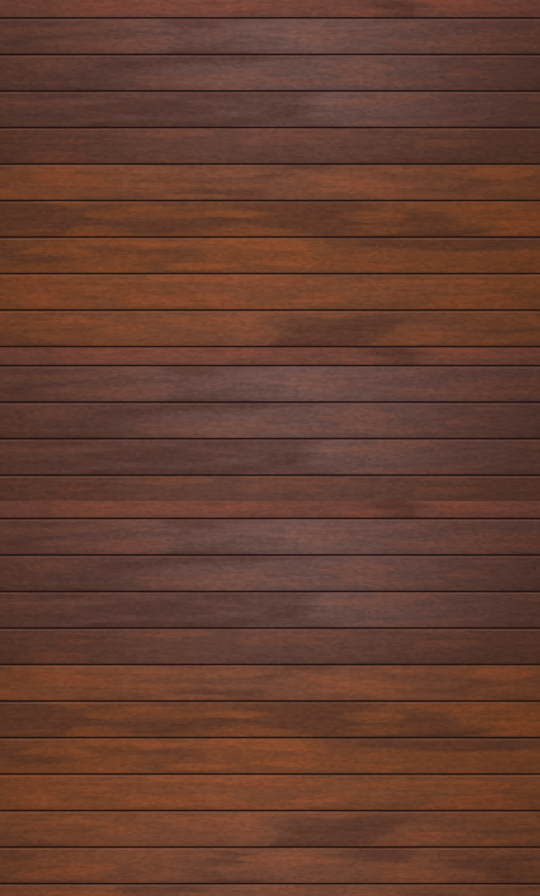
Reproduce this texture procedurally as a WebGL 1 fragment shader.

```glsl
precision highp float;
// Stained hardwood cladding: horizontal boards with dark grooves, laid in three stacked panels.
uniform vec2 u_resolution;

// Lengths are fractions of the canvas height, measured downward from the top.
const float PANEL_TWO = 0.3880;
const float PANEL_THREE = 0.5586;
const float FIRST_GROOVE = 0.0199;
const float PITCH = 0.04076;
const float GROOVE_HALF = 0.0008;

const vec3 UMBER = vec3(0.350, 0.218, 0.182);
const vec3 AMBER = vec3(0.480, 0.268, 0.152);
const vec3 RUSSET = vec3(0.445, 0.262, 0.215);
const vec3 SHEEN = vec3(0.418, 0.302, 0.284);
const vec3 STAIN = vec3(0.295, 0.185, 0.155);
const vec3 GROOVE = vec3(0.130, 0.072, 0.060);
const vec3 BEVEL = vec3(0.520, 0.375, 0.340);

float hash(vec2 p) {
  return fract(sin(dot(p, vec2(12.99, 78.23))) * 4375.85);
}

// Smooth cellular noise: blends the values of jittered cell points by distance.
float cells(vec2 p, float sharpness) {
  vec2 id = floor(p);
  vec2 f = fract(p);
  float total = 0.0;
  float weights = 0.0;
  for (int j = -1; j <= 1; j++) {
    for (int i = -1; i <= 1; i++) {
      vec2 o = vec2(float(i), float(j));
      vec2 jitter = vec2(hash(id + o), hash(id + o + 31.7));
      vec2 r = o + jitter - f;
      float w = exp(-sharpness * dot(r, r));
      total += w * hash(id + o + 67.3);
      weights += w;
    }
  }
  return total / weights;
}

// Base hue drifts from umber to amber down each panel; the first strip is russet.
vec3 boardColor(float board, float across) {
  float warmth = smoothstep(2.8, 6.0, board);
  warmth *= 1.0 - 0.25 * smoothstep(7.0, 9.5, board);
  vec3 color = mix(UMBER, AMBER, warmth);
  float center = (across - 0.53) / 0.36;
  float glow = exp(-center * center);
  color = mix(color, SHEEN, glow * mix(0.92, 0.14, warmth));
  color = mix(color, RUSSET, 0.85 * (1.0 - step(0.5, board)));
  return color * (0.97 + 0.06 * hash(vec2(board, 5.0)));
}

// Long blotches that differ from board to board; the fourth board is the darkest.
vec3 addStains(vec3 color, float x, float v, float board) {
  float blotch = cells(vec2(x * 9.0 + board * 3.7, board * 5.3 + v * 0.9), 7.0);
  float streak = cells(vec2(x * 16.0 + board * 8.1, board * 7.9 + v * 5.0), 7.0);
  float dark = smoothstep(0.48, 0.82, 0.65 * blotch + 0.35 * streak);
  float light = smoothstep(0.45, 0.18, 0.4 * blotch + 0.6 * streak);
  float fourth = 1.0 - smoothstep(0.4, 0.6, abs(board - 4.0));
  color = mix(color, STAIN, max(0.55 * dark, fourth * (0.35 + 0.3 * blotch)));
  return color * (1.0 + vec3(0.11, 0.05, 0.0) * light);
}

// Fine fibres and short pores running along the boards.
float grain(float x, float t) {
  float fibre = cells(vec2(x * 24.0, t * 330.0), 8.0);
  float pore = cells(vec2(x * 190.0, t * 430.0), 12.0);
  float wave = sin(t * 760.0 + 2.0 * sin(x * 13.0) + sin(x * 31.0));
  return 0.075 * (fibre - 0.5) + 0.11 * (pore - 0.5) + 0.008 * wave;
}

// Coverage of a horizontal band by one pixel row.
float band(float d, float halfWidth, float pixel) {
  return clamp((halfWidth - abs(d)) / pixel + 0.5, 0.0, 1.0);
}

// Thin dark gap, slight shadow around it and a lit edge just below it.
vec3 addGroove(vec3 color, float d, float pixel, float lit) {
  color *= 1.0 - 0.17 * exp(-abs(d) / 0.0018);
  color = mix(color, BEVEL, 0.5 * lit * band(d - 0.0026, 0.0007, pixel));
  return mix(color, GROOVE, 0.94 * band(d, GROOVE_HALF, pixel));
}

void main() {
  float x = gl_FragCoord.x / u_resolution.y;
  float down = 1.0 - gl_FragCoord.y / u_resolution.y;
  float across = gl_FragCoord.x / u_resolution.x;
  float pixel = 1.0 / u_resolution.y;

  // Each panel restarts the same run of boards.
  float start = PANEL_TWO * step(PANEL_TWO, down);
  start = mix(start, PANEL_THREE, step(PANEL_THREE, down));
  float t = down - start;

  // Board index, position within the board, signed distance to the groove.
  float s = (t - FIRST_GROOVE) / PITCH;
  float board = floor(s) + 1.0;
  float v = fract(s);
  float d = (v - step(0.5, v)) * PITCH;

  vec3 color = boardColor(board, across);
  color = addStains(color, x, v, board);
  color *= 1.0 + grain(x, t);
  color *= 1.03 - 0.06 * v;

  // Light falls away toward both sides.
  float side = 2.0 * across - 1.0;
  color *= 1.02 - 0.14 * side * side - 0.03 * side;

  float lit = 0.4 + 0.6 * cells(vec2(x * 12.0, board * 3.1), 5.0);
  gl_FragColor = vec4(addGroove(color, d, pixel, lit), 1.0);
}
```
